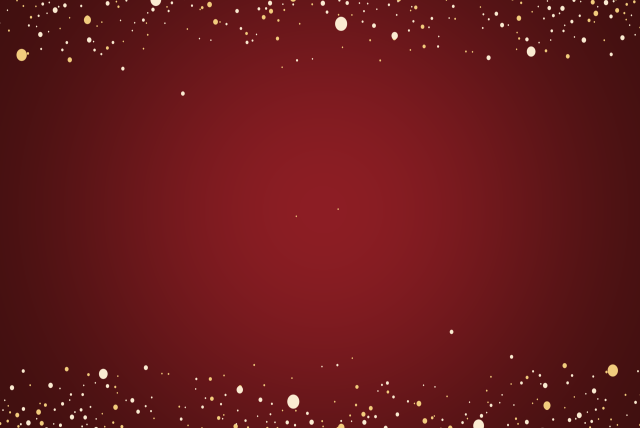
A Shadertoy shader for this background:

```glsl
float hash(vec2 p) {
    return fract(sin(dot(p, vec2(127.1, 311.7))) * 43758.5453);
}

// Share of cells holding a dot: fades away from the border, clumps along it
float density(vec2 q, float depth) {
    float fade = pow(clamp(1.0 - q.y / depth, 0.0, 1.0), 1.3);
    return fade * (0.78 + 0.22 * cos(11.0 * (q.x - 0.8)));
}

// Paint one jittered layer of confetti dots over a colour
vec3 confetti(vec3 color, vec2 q, float cellSize, vec2 radii, float depth, float amount) {
    vec3 cream = vec3(0.98, 0.92, 0.82);
    vec3 gold = vec3(0.95, 0.80, 0.49);
    float pixel = 1.0 / iResolution.y;
    vec2 home = floor(q / cellSize);
    for (int j = -1; j <= 1; j++) {
        for (int i = -1; i <= 1; i++) {
            vec2 cell = home + vec2(i, j);
            vec2 seed = cell + cellSize * 100.0;
            vec2 jitter = vec2(hash(seed + 17.3), hash(seed + 41.9));
            vec2 center = (cell + jitter) * cellSize;
            float size = hash(seed + 73.7);
            float radius = mix(radii.x, radii.y, size * size * size);
            float present = step(hash(seed), amount * density(center, depth));
            // Dots are slightly taller than wide
            float dist = length((q - center) * vec2(1.08, 0.92)) - radius;
            float cover = present * smoothstep(0.7 * pixel, -0.7 * pixel, dist);
            vec3 tint = mix(cream, gold, step(0.55, hash(seed + 97.1)));
            color = mix(color, tint, cover);
        }
    }
    return color;
}

void mainImage(out vec4 fragColor, in vec2 fragCoord) {
    vec2 p = fragCoord / iResolution.y;
    float aspect = iResolution.x / iResolution.y;

    // Red glow darkening towards the sides
    float r = length(p - vec2(0.505 * aspect, 0.51));
    vec3 color = mix(vec3(0.55, 0.115, 0.14), vec3(0.25, 0.06, 0.06), smoothstep(0.0, 0.95, r));

    // The lower band is the upper one turned by half a revolution
    vec2 q = p.y > 0.5 ? vec2(p.x, 1.0 - p.y) : vec2(aspect - 0.013 - p.x, p.y - 0.006);

    // Fine specks, then a few large dots
    color = confetti(color, q, 0.021, vec2(0.0016, 0.0062), 0.18, 0.8);
    color = confetti(color, q, 0.11, vec2(0.008, 0.019), 0.2, 0.75);

    fragColor = vec4(color, 1.0);
}
```
